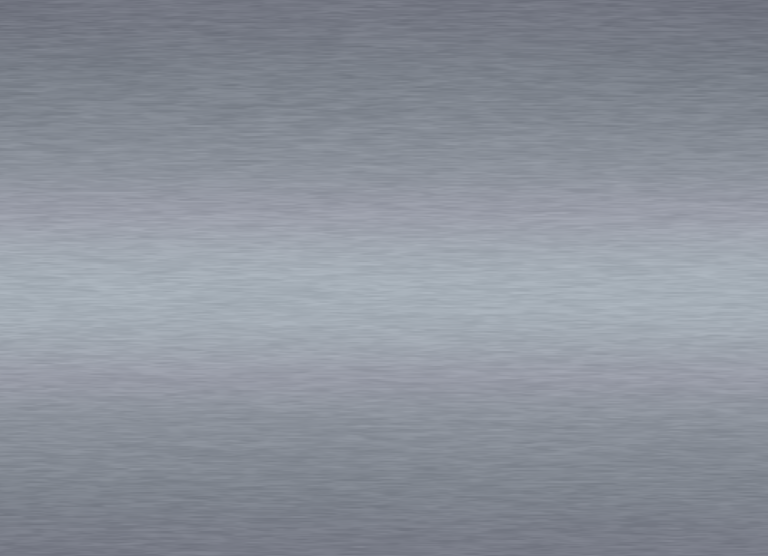
Reproduce this texture procedurally as a Shadertoy shader.

```glsl
float hash(vec2 p) {
    vec3 q = fract(vec3(p.xyx) * 0.1031);
    q += dot(q, q.yzx + 33.33);
    return fract((q.x + q.y) * q.z);
}

float valueNoise(vec2 p) {
    vec2 cell = floor(p), f = fract(p);
    f = f * f * (3.0 - 2.0 * f);
    return mix(mix(hash(cell), hash(cell + vec2(1, 0)), f.x),
               mix(hash(cell + vec2(0, 1)), hash(cell + vec2(1, 1)), f.x), f.y);
}

// One row of scratches, shifted so that their ends never line up
float scratchRow(float x, float row, float seed) {
    x += 19.0 * hash(vec2(row, seed));
    float cell = floor(x), f = smoothstep(0.2, 0.8, fract(x));
    return mix(hash(vec2(cell, row + seed)), hash(vec2(cell + 1.0, row + seed)), f) - 0.5;
}

// Neighbouring rows blend over a narrow seam
float scratches(vec2 p, float seed) {
    float row = floor(p.y);
    float seam = smoothstep(0.25, 0.75, fract(p.y));
    return mix(scratchRow(p.x, row, seed), scratchRow(p.x, row + 1.0, seed), seam);
}

// Thin short scratches over longer, wider ones
float brushedGrain(vec2 uv) {
    return 0.16 * scratches(uv * vec2(10.0, 100.0), 5.0)
         + 0.42 * scratches(uv * vec2(22.0, 190.0), 31.0)
         + 0.65 * scratches(uv * vec2(32.0, 300.0), 67.0)
         + 0.55 * scratches(uv * vec2(60.0, 370.0), 113.0);
}

// Broad sheen with a narrower bright reflection across the middle
float sheen(float y) {
    float d = y - 0.475;
    float broad = 1.0 - smoothstep(0.08, 0.62, abs(d));
    return 0.46 + 0.122 * broad + 0.098 * exp(-pow(d / 0.155, 2.0));
}

void mainImage(out vec4 fragColor, in vec2 fragCoord) {
    vec2 uv = fragCoord / iResolution.xy;
    float light = sheen(uv.y);

    // Slight falloff toward the upper corners
    light -= 0.018 * pow(abs(uv.x - 0.46) * 1.85, 2.0) * smoothstep(0.6, 1.0, uv.y);

    // Cool steel, with faint violet beside the reflection and at the edges
    vec3 color = light + vec3(-0.024, 0.0, 0.038);
    float violet = exp(-pow((uv.y - 0.62) / 0.05, 2.0))
                 + exp(-pow((uv.y - 0.32) / 0.04, 2.0))
                 + smoothstep(0.84, 1.0, uv.y) + smoothstep(0.14, 0.0, uv.y);
    color += violet * vec3(0.006, -0.004, 0.003);
    float teal = exp(-pow((uv.y - 0.47) / 0.1, 2.0));
    color += teal * vec3(-0.009, 0.003, 0.0);

    // Brushed surface and a soft unevenness
    color += 0.054 * brushedGrain(uv);
    color += 0.004 * (valueNoise(uv * vec2(3.0, 14.0)) - 0.5);

    fragColor = vec4(clamp(color, 0.0, 1.0), 1.0);
}
```
